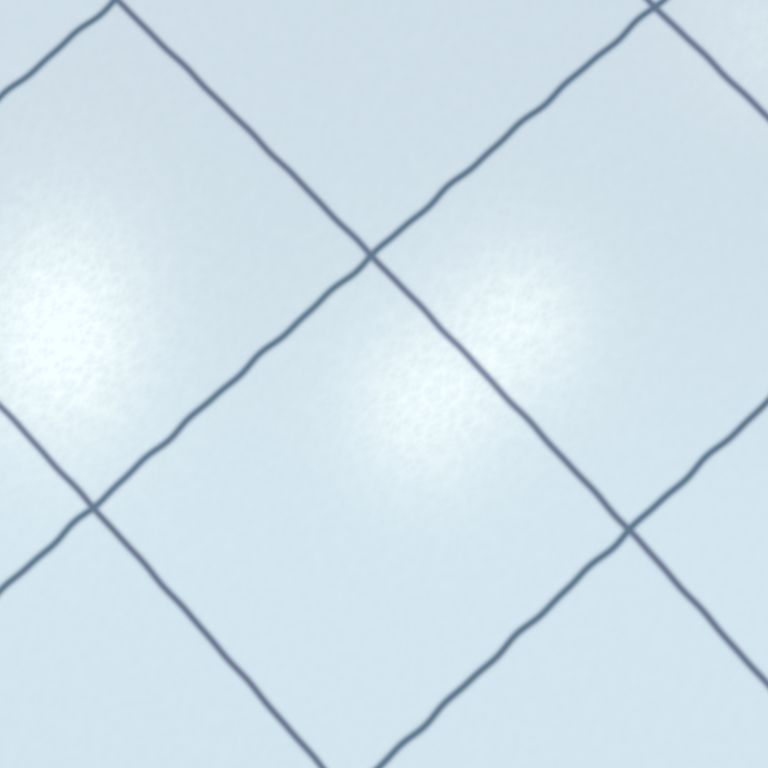
Write a Shadertoy shader that draws this texture.

```glsl
// Glossy pale blue wall tiles laid diagonally, with thin dark joints and soft rippled reflections.

const vec3 TILE_UPPER = vec3(0.81, 0.87, 0.908);
const vec3 TILE_LOWER = vec3(0.828, 0.9, 0.94);
const vec3 SHEEN = vec3(0.95, 0.995, 1.0);
const vec3 JOINT_FALLING = vec3(0.42, 0.465, 0.565);
const vec3 JOINT_RISING = vec3(0.37, 0.465, 0.555);
const vec2 GRID_ORIGIN = vec2(0.484, 0.667);
const vec2 TILE_SIZE = vec2(0.489, 0.481);
const float JOINT_WIDTH = 0.0048;

vec2 hash22(vec2 p) {
    vec3 q = fract(p.xyx * vec3(0.1031, 0.103, 0.0973));
    q += dot(q, q.yzx + 33.33);
    return fract((q.xx + q.yz) * q.zy);
}

// Cellular noise: distance to the nearest scattered point
float cellular(vec2 p) {
    vec2 cell = floor(p);
    float nearest = 2.0;
    for (int j = -1; j <= 1; j++) {
        for (int i = -1; i <= 1; i++) {
            vec2 c = cell + vec2(i, j);
            nearest = min(nearest, length(c + hash22(c) - p));
        }
    }
    return nearest;
}

// Uneven glaze: streaky coarse and fine cells, centred near zero
float glazeRipple(vec2 p) {
    vec2 streak = vec2(p.x + p.y, (p.x - p.y) * 1.5);
    vec2 bend = 0.012 * sin(streak.yx * vec2(31.0, 37.0));
    return 0.6 * cellular((streak + bend) * 32.0)
         + 0.4 * cellular((streak - bend) * 67.0) - 0.47;
}

// Canvas to tile coordinates, with slight perspective and curvature
vec2 tileCoords(vec2 uv) {
    vec2 q = uv - GRID_ORIGIN;
    float s = q.x + q.y;
    float t = q.x - q.y;
    float a = (s + 0.0163 * t + 0.0222 * t * t) / (0.692 + 0.035 * t);
    float b = (t - 0.058 * s - 0.009 * s * s) / (0.68 - 0.025 * s + 0.02 * t);
    return vec2(a, b);
}

// Small hand-laid wobble of a joint along its length
float wobble(float along, float amount) {
    return amount * (sin(along * 28.0) + 0.6 * sin(along * 47.0 + 1.3));
}

float joint(float dist, float width) {
    float d = dist / width;
    return exp(-d * d);
}

float glow(vec2 uv, vec2 centre, vec2 radius) {
    vec2 d = (uv - centre) / radius;
    return exp(-0.5 * dot(d, d));
}

// Reflected light: two bright patches, the second split in two lobes
float reflections(vec2 uv) {
    float bright = 0.95 * glow(uv, vec2(0.075, 0.565), vec2(0.08, 0.105))
                 + 0.72 * glow(uv, vec2(0.55, 0.47), vec2(0.07, 0.075))
                 + 0.66 * glow(uv, vec2(0.675, 0.58), vec2(0.065, 0.07));
    float haze = 0.14 * glow(uv, vec2(0.1, 0.55), vec2(0.15, 0.2))
               + 0.12 * glow(uv, vec2(0.61, 0.52), vec2(0.16, 0.16))
               + 0.22 * glow(uv, vec2(1.0, 0.96), vec2(0.07, 0.08));
    return bright + haze;
}

void mainImage(out vec4 fragColor, in vec2 fragCoord) {
    vec2 uv = fragCoord / iResolution.xy;
    float pixel = 1.0 / min(iResolution.x, iResolution.y);
    vec2 grid = tileCoords(uv);

    // Glazed tile faces, each a little different
    float ripple = glazeRipple(uv);
    float tileTone = hash22(floor(grid) + 17.0).x - 0.5;
    vec3 color = mix(TILE_LOWER, TILE_UPPER, smoothstep(0.2, 0.95, uv.y));
    color += 0.006 * tileTone + 0.012 * ripple;

    // Sheen broken up by the glaze
    float light = reflections(uv);
    float sheen = clamp(light * (1.0 + 0.75 * ripple), 0.0, 1.0);
    color = mix(color, SHEEN, sheen);

    // Joints, one family for each diagonal
    vec2 wavy = grid + vec2(wobble(grid.y, 0.0012), wobble(grid.x, 0.0028));
    vec2 dist = abs(wavy - round(wavy)) * TILE_SIZE;
    float width = max(JOINT_WIDTH, 0.8 * pixel);
    float lift = 0.08 * clamp(light, 0.0, 1.0);
    color = mix(color, JOINT_FALLING + lift, 0.96 * joint(dist.x, width));
    color = mix(color, JOINT_RISING + lift, 0.96 * joint(dist.y, width));

    fragColor = vec4(clamp(color, 0.0, 1.0), 1.0);
}
```
